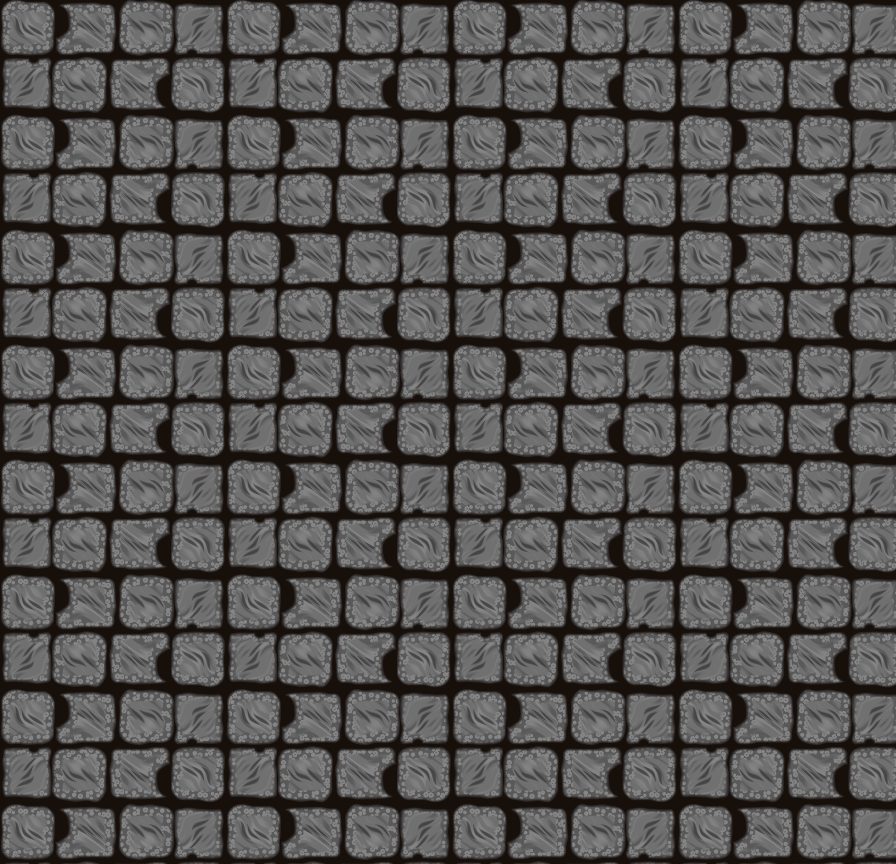
Give the GLSL for this texture, as a WebGL 2 fragment shader.

```glsl
#version 300 es
precision highp float;

uniform vec2 u_resolution;
out vec4 fragColor;

#define GRID vec2(15.87, 15.04)
#define ROW_OFFSET 0.06
#define WOBBLE 0.05
#define EDGE_WIDTH 0.065
#define FLECKS 10.0
#define STRANDS 21.0
#define GAP_COLOR vec3(0.09, 0.06, 0.04)
#define EDGE_COLOR vec3(0.17, 0.15, 0.15)
#define CREASE_COLOR vec3(0.24, 0.23, 0.23)
#define DARK_GRAY vec3(0.35)
#define MID_GRAY vec3(0.44)
#define LIGHT_GRAY vec3(0.52)

// Four stones per block: center.xy, half size.xy
const vec4 STONES[4] = vec4[4](
    vec4(0.50, 0.00, 0.468, 0.470), vec4(1.515, -0.02, 0.525, 0.445),
    vec4(2.59, 0.00, 0.475, 0.470), vec4(3.52, -0.03, 0.420, 0.430));
// Corner radius, grain angle, width of the flecked rim
const vec3 TRAITS[4] = vec3[4](
    vec3(0.22, -0.70, 0.17), vec3(0.14, -0.62, 0.15),
    vec3(0.24, -0.75, 0.18), vec3(0.07, 0.72, 0.09));

float hash(vec2 p) {
    vec3 q = fract(p.xyx * 0.1031);
    q += dot(q, q.yzx + 33.33);
    return fract((q.x + q.y) * q.z);
}

float noise(vec2 p) {
    vec2 i = floor(p), f = fract(p);
    f = f * f * (3.0 - 2.0 * f);
    return mix(mix(hash(i), hash(i + vec2(1, 0)), f.x),
               mix(hash(i + vec2(0, 1)), hash(i + vec2(1, 1)), f.x), f.y);
}

float roundedBox(vec2 p, vec2 halfSize, float radius) {
    vec2 q = abs(p) - halfSize + radius;
    return length(max(q, 0.0)) + min(max(q.x, q.y), 0.0) - radius;
}

// Outline of one stone, negative inside
float stoneDistance(vec2 p, int kind, float seed) {
    float d = roundedBox(p, STONES[kind].zw, TRAITS[kind].x);
    if (kind == 1) d = max(d, 0.29 - length(p - vec2(-0.58, 0.12)));
    if (kind == 3) d = max(d, 0.09 - length(p - vec2(-0.12, -0.45)));
    return d + WOBBLE * (noise(p * 5.0 + seed) - 0.5);
}

// Small pale scales: x = coverage, y = darker core
vec2 flecks(vec2 p) {
    vec2 cell = floor(p);
    float nearest = 9.0, pick = 0.0;
    for (int y = -1; y <= 1; y++)
    for (int x = -1; x <= 1; x++) {
        vec2 c = cell + vec2(x, y);
        vec2 jitter = vec2(hash(c), hash(c + 57.0)) * 0.7 + 0.15;
        float d = length(p - c - jitter);
        if (d < nearest) { nearest = d; pick = hash(c + 113.0); }
    }
    float size = mix(0.28, 0.5, pick);
    return vec2(1.0 - smoothstep(size - 0.1, size + 0.1, nearest),
                step(0.65, pick) * (1.0 - smoothstep(0.08, 0.25, nearest)));
}

// Folded fibers with a few lens-shaped creases near the middle
vec3 grain(vec2 p, float angle, float seed) {
    vec2 along = vec2(cos(angle), sin(angle));
    vec2 q = vec2(dot(p, along), dot(p, vec2(-along.y, along.x)));
    q.y += 0.2 * (noise(q * 3.2 + seed) - 0.5) + 0.35 * q.x * q.y;
    float fiber = noise(vec2(q.x * 3.0, q.y * STRANDS) + seed);
    vec3 color = mix(DARK_GRAY, MID_GRAY, smoothstep(0.08, 0.42, fiber));
    color = mix(color, LIGHT_GRAY, smoothstep(0.58, 0.92, fiber));
    for (int i = -1; i <= 1; i++) {
        float k = float(i);
        vec2 c = q - vec2(0.13 * k, 0.09 * k + 0.03);
        float lens = abs(c.y) - 0.026 * (1.0 - c.x * c.x / 0.03);
        color = mix(color, CREASE_COLOR, 0.85 * (1.0 - smoothstep(-0.015, 0.015, lens)));
    }
    return color;
}

void main() {
    vec2 p = gl_FragCoord.xy / u_resolution * GRID - vec2(0.0, ROW_OFFSET);
    float pixel = GRID.y / u_resolution.y;

    // Every other row is the same block turned half around
    float row = floor(p.y);
    vec2 block = vec2(mod(p.x, 4.0), fract(p.y) - 0.5);
    if (mod(row, 2.0) > 0.5) block = vec2(4.0 - block.x, -block.y);

    int kind = int(step(0.977, block.x) + step(2.075, block.x) + step(3.085, block.x));
    float seed = float(kind) * 17.3 + 40.0;
    vec2 local = block - STONES[kind].xy;
    float d = stoneDistance(local, kind, seed);

    // Fibrous middle surrounded by a flecked rim
    vec3 color = grain(local, TRAITS[kind].y, seed);
    vec2 fleck = flecks(local * FLECKS + seed);
    vec3 rim = mix(DARK_GRAY, LIGHT_GRAY, fleck.x);
    rim = mix(rim, MID_GRAY, fleck.y);
    float rimEdge = TRAITS[kind].z + 0.1 * (noise(local * 7.0 + seed + 9.0) - 0.5);
    color = mix(color, rim, 1.0 - smoothstep(rimEdge - 0.03, rimEdge + 0.03, -d));

    // Shaded border, then the dark joints
    float border = EDGE_WIDTH * (0.6 + 0.8 * noise(local * 4.0 + seed + 21.0));
    color = mix(EDGE_COLOR, color, smoothstep(0.0, border, -d));
    color = mix(GAP_COLOR, color, 1.0 - smoothstep(-0.7 * pixel, 0.7 * pixel, d));
    fragColor = vec4(color, 1.0);
}
```
